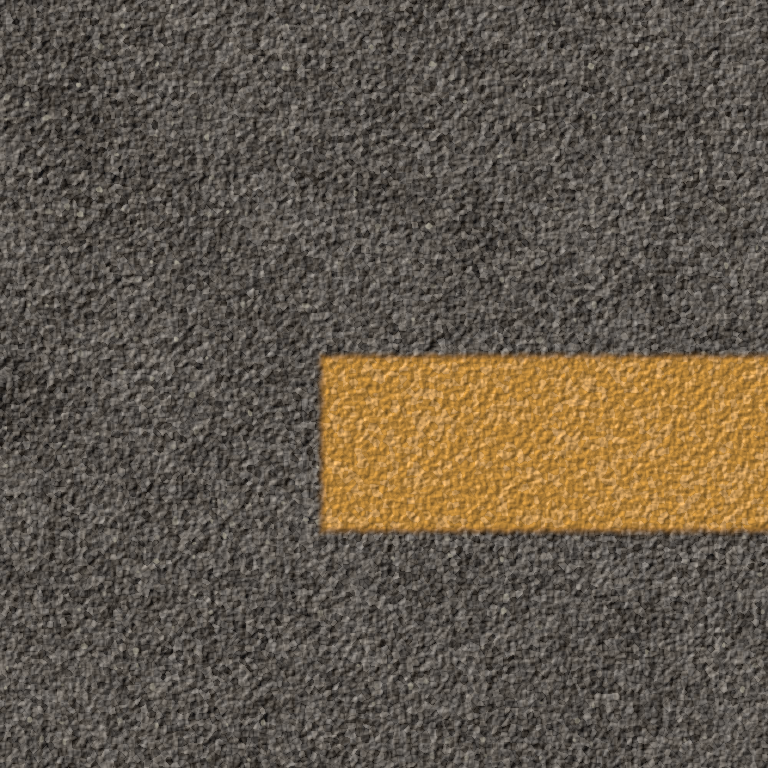
Give the GLSL for this texture, as a Shadertoy shader.

```glsl
// Worn asphalt with the end of a painted yellow road bar entering from the right.
// Voronoi grit and side-lit gradient noise form the surface; sparse pale chips are
// scattered over it, and a soft, ragged box mask lays the paint on top.

const vec2  BAR_MIN      = vec2(0.417, 0.307);
const vec2  BAR_MAX      = vec2(1.300, 0.538);
const float EDGE_SOFT    = 0.0060;
const float EDGE_RAGGED  = 0.0035;
const float GRIT_FREQ    = 125.0;
const float BUMP_FREQ    = 105.0;
const vec2  LIGHT_STEP   = vec2(-0.0024, 0.0020);
const float RELIEF_GAIN  = 0.30;
const float CHIP_FREQ    = 42.0;
const float CHIP_DENSITY = 0.17;
const vec3  ASPHALT      = vec3(0.325, 0.306, 0.286);
const vec3  CHIP_GREY    = vec3(0.600, 0.580, 0.520);
const vec3  PAINT        = vec3(0.690, 0.500, 0.220);
const vec3  PAINT_PALE   = vec3(0.790, 0.630, 0.440);
const vec3  PAINT_RIM    = vec3(0.430, 0.290, 0.170);

// Dark stains: centre and radius
const vec3 STAINS[3] = vec3[3](
    vec3(0.11, 0.83, 0.06), vec3(0.02, 0.47, 0.05), vec3(0.84, 0.18, 0.03));

vec3 hash3(vec2 p) {
    vec3 q = fract(p.xyx * vec3(0.1031, 0.1030, 0.0973));
    q += dot(q, q.yxz + 33.33);
    return fract((q.xxy + q.yzz) * q.zyx);
}

vec2 gradientAt(vec2 cell) {
    float angle = 6.28318 * hash3(cell).x;
    return vec2(cos(angle), sin(angle));
}

float gradientNoise(vec2 p) {
    vec2 i = floor(p), f = p - i;
    vec2 u = f * f * f * (f * (f * 6.0 - 15.0) + 10.0);
    vec2 e = vec2(1.0, 0.0);
    float a = dot(gradientAt(i), f);
    float b = dot(gradientAt(i + e.xy), f - e.xy);
    float c = dot(gradientAt(i + e.yx), f - e.yx);
    float d = dot(gradientAt(i + e.xx), f - e.xx);
    return mix(mix(a, b, u.x), mix(c, d, u.x), u.y);
}

float bumpHeight(vec2 p) {
    return gradientNoise(p * BUMP_FREQ + 17.0)
         + 0.5 * gradientNoise(p.yx * BUMP_FREQ * 1.9 + 71.0);
}

// x: random shade of the nearest stone, y: gap to its neighbour
vec2 grit(vec2 p) {
    vec2 cell = floor(p);
    float nearest = 9.0, second = 9.0, shade = 0.0;
    for (int j = -1; j <= 1; j++)
    for (int i = -1; i <= 1; i++) {
        vec2 c = cell + vec2(i, j);
        vec3 rnd = hash3(c + 5.0);
        float d = length(c + rnd.xy - p);
        if (d < nearest) { second = nearest; nearest = d; shade = rnd.z; }
        else second = min(second, d);
    }
    return vec2(shade, second - nearest);
}

// Sparse irregular chips, one candidate per cell
float chips(vec2 p) {
    vec2 cell = floor(p);
    vec3 place = hash3(cell + 211.0), kind = hash3(cell + 457.0);
    vec2 q = p - cell - mix(vec2(0.28), vec2(0.72), place.xy);
    q *= mix(vec2(0.8, 1.3), vec2(1.3, 0.8), kind.y);
    float radius = mix(0.08, 0.20, kind.z * kind.z);
    float d = length(q) + 0.08 * gradientNoise(p * 6.0) - radius;
    return step(kind.x, CHIP_DENSITY) * (1.0 - smoothstep(-0.05, 0.05, d))
         * mix(0.35, 0.9, place.z);
}

float boxDistance(vec2 p, vec2 lo, vec2 hi) {
    vec2 d = abs(p - 0.5 * (lo + hi)) - 0.5 * (hi - lo);
    return length(max(d, 0.0)) + min(max(d.x, d.y), 0.0);
}

void mainImage(out vec4 fragColor, in vec2 fragCoord) {
    vec2 p = fragCoord / iResolution.xy;

    // Surface relief, grit and broad wear
    float relief = bumpHeight(p) - bumpHeight(p + LIGHT_STEP);
    vec2 warp = 0.0025 * vec2(gradientNoise(p * 60.0), gradientNoise(p * 60.0 + 31.0));
    vec2 stone = grit((p + warp) * GRIT_FREQ);
    float crack = 1.0 - smoothstep(0.0, 0.28, stone.y);
    float wear = gradientNoise(p * 5.0 + 3.0) + 0.6 * gradientNoise(p * 14.0 + 9.0);
    float chip = chips(p * CHIP_FREQ);

    // Asphalt
    float tone = RELIEF_GAIN * relief + 0.19 * (stone.x - 0.46) - 0.07 * (crack - 0.35);
    tone += 0.04 * wear;
    for (int k = 0; k < 3; k++) {
        vec2 q = (p - STAINS[k].xy) / STAINS[k].z;
        tone -= 0.055 * exp(-dot(q, q));
    }
    vec3 asphalt = max(ASPHALT + tone * vec3(1.0, 0.98, 0.95), vec3(0.06));
    asphalt += 0.012 * (hash3(floor(p * GRIT_FREQ)).x - 0.5) * vec3(1.0, 0.2, -1.0);
    asphalt = mix(asphalt, CHIP_GREY + 0.2 * relief, chip);

    // Paint, thinned by the stones beneath it
    float fleck = smoothstep(0.45, 1.0, stone.x + 0.5 * relief + 0.15 * wear);
    vec3 paint = mix(PAINT, PAINT_PALE, 0.55 * fleck);
    paint *= 1.0 + 0.48 * relief - 0.10 * (crack - 0.35);
    paint = mix(paint, PAINT_PALE + 0.15 * relief, 0.7 * chip);

    // Soft ragged outline with a brown rim
    float d = boxDistance(p, BAR_MIN, BAR_MAX);
    d += EDGE_RAGGED * (gradientNoise(p * 75.0 + 40.0) + 0.5 * relief);
    paint = mix(paint, PAINT_RIM * (1.0 + 0.5 * relief), 0.75 * smoothstep(-0.009, 0.002, d));
    float cover = 1.0 - smoothstep(-EDGE_SOFT, EDGE_SOFT, d);

    fragColor = vec4(clamp(mix(asphalt, paint, cover), 0.0, 1.0), 1.0);
}
```
